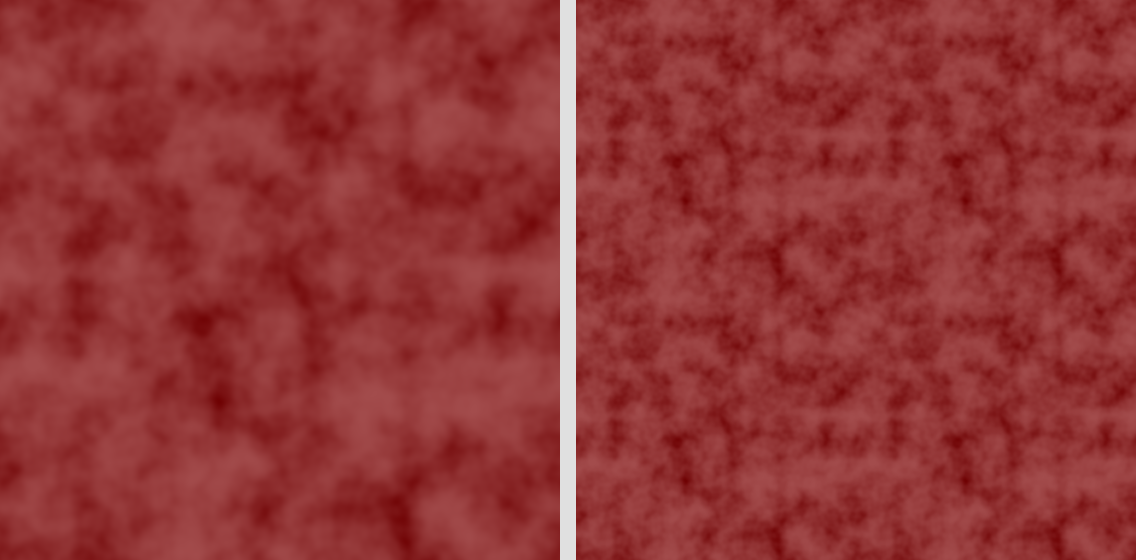
Left: one tile. Right: repeated 2 by 2.
Reproduce this texture procedurally as a three.js fragment shader.

```glsl
// Seamless mottled red cloud texture with soft dark blotches.
varying vec2 vUv;

float hash(vec2 p) {
  return fract(sin(dot(p, vec2(127.1, 311.7))) * 43758.5453);
}

// Whole cell index in 0..period-1, safe against rounding in the division.
vec2 wrapCell(vec2 cell, float period) {
  return floor(mod(cell + 0.5, period));
}

// Dot product of the offset with a random unit gradient.
float cornerSlope(vec2 cell, vec2 offset, float period) {
  float angle = 6.28319 * hash(wrapCell(cell, period) + period * 3.0);
  return dot(vec2(cos(angle), sin(angle)), offset);
}

// Tiling gradient noise, centred on zero.
float gradientNoise(vec2 p, float period) {
  vec2 cell = floor(p);
  vec2 f = fract(p);
  vec2 blend = f * f * f * (f * (f * 6.0 - 15.0) + 10.0);
  vec2 e = vec2(1.0, 0.0);
  float bottom = mix(cornerSlope(cell, f, period),
                     cornerSlope(cell + e.xy, f - e.xy, period), blend.x);
  float top = mix(cornerSlope(cell + e.yx, f - e.yx, period),
                  cornerSlope(cell + e.xx, f - e.xx, period), blend.x);
  return mix(bottom, top, blend.y);
}

// Four octaves, each shifted off the others' grid; the finest fades quickly.
float clouds(vec2 uv) {
  float sum = 0.0;
  float period = 6.0;
  float amplitude = 1.0;
  for (int i = 0; i < 4; i++) {
    vec2 shift = vec2(0.37, 0.71) * float(i + 1);
    sum += amplitude * gradientNoise(uv * period + shift, period);
    period *= 2.0;
    amplitude *= 0.84 - 0.22 * float(i);
  }
  return sum;
}

void main() {
  float n = clouds(vUv);

  // Flatten the light areas and deepen the dark blotches.
  float tone = clamp(0.695 + 0.51 * n - 0.2 * n * n, 0.0, 1.0);

  vec3 darkRed = vec3(0.43, 0.0, 0.005);
  vec3 dustyRed = vec3(0.64, 0.30, 0.30);
  gl_FragColor = vec4(mix(darkRed, dustyRed, tone), 1.0);
}
```
